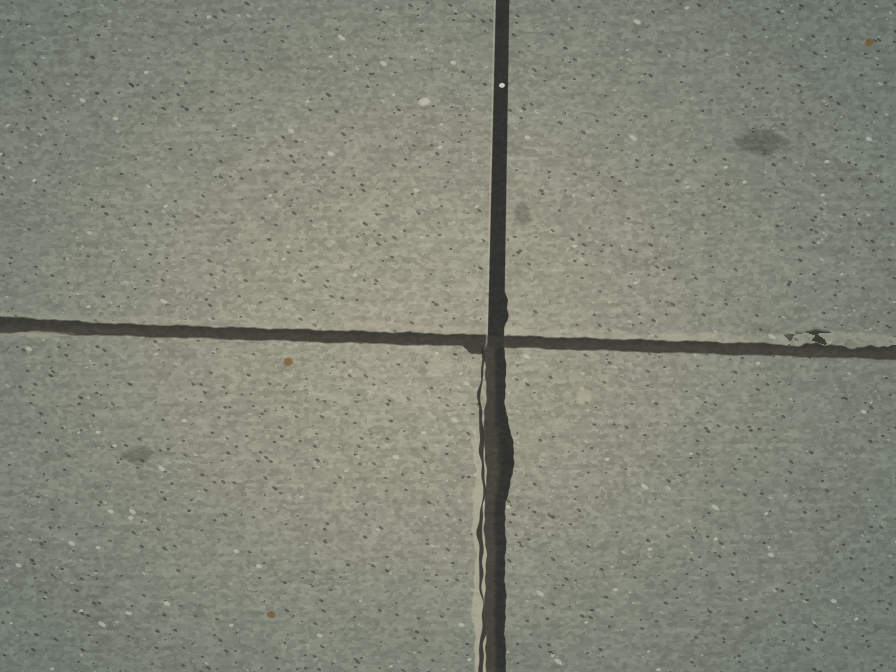
This texture is drawn by a WebGL 2 fragment shader. Its source:

```glsl
#version 300 es
precision highp float;
uniform vec2 u_resolution;
out vec4 fragColor;

const vec3 SLAB_EDGE = vec3(0.385, 0.425, 0.400);
const vec3 SLAB_GLOW = vec3(0.615, 0.605, 0.535);
const vec3 JOINT_DARK = vec3(0.175, 0.180, 0.170);
const vec3 JOINT_DUST = vec3(0.275, 0.270, 0.240);
const vec3 CHIP_PALE = vec3(0.690, 0.680, 0.590);
const vec3 FLECK_WHITE = vec3(0.800, 0.800, 0.740);
const vec3 RUST = vec3(0.430, 0.310, 0.130);
const vec2 GLOW_AT = vec2(0.62, 0.50);
const float GLOW_FALLOFF = 3.0;
const float CROSS_X = 0.737;
const float GRAIN = 0.12;
const float STREAK = 0.035;

vec2 hash2(vec2 c) {
    vec3 q = fract(c.xyx * vec3(0.1031, 0.1030, 0.0973));
    q += dot(q, q.yzx + 33.33);
    return fract((q.xx + q.yz) * q.zy);
}

// Cellular noise: nearest distance and the random value of that cell
vec2 cells(vec2 q) {
    vec2 base = floor(q), best = vec2(9.0, 0.0);
    for (int j = -1; j <= 1; j++)
    for (int i = -1; i <= 1; i++) {
        vec2 k = base + vec2(i, j), h = hash2(k);
        float d = length(q - k - h);
        if (d < best.x) best = vec2(d, hash2(k + 71.0).x);
    }
    return best;
}

// Scattered irregular dots, one candidate per cell
float dots(vec2 p, float count, float density, float size, float seed) {
    vec2 q = p * count, base = floor(q);
    float hit = 0.0;
    for (int j = -1; j <= 1; j++)
    for (int i = -1; i <= 1; i++) {
        vec2 k = base + vec2(i, j) + seed, g = hash2(k + 57.0);
        vec2 d = q + seed - k - hash2(k);
        d.y += d.x * (g.y - 0.5);
        float r = size * mix(0.4, 1.0, g.y);
        hit = max(hit, step(g.x, density) * (1.0 - smoothstep(r * 0.5, r, length(d * vec2(0.8, 1.2)))));
    }
    return hit;
}

float wobble(float t) {
    return 0.5 * sin(t * 37.0) + 0.3 * sin(t * 83.0 + 1.3) + 0.2 * sin(t * 191.0 + 2.1);
}

float band(float x, float lo, float hi, float soft) {
    return smoothstep(lo - soft, lo + soft, x) * (1.0 - smoothstep(hi - soft, hi + soft, x));
}

float blot(vec2 p, vec2 at, vec2 radius) {
    vec2 d = (p - at) / radius;
    float ragged = 0.2 * wobble(p.x * 3.0 + p.y * 5.0);
    return 1.0 - smoothstep(0.55, 1.1, length(d) + ragged);
}

void main() {
    vec2 p = gl_FragCoord.xy / u_resolution.y;
    float soft = max(0.0012, 0.7 / u_resolution.y);

    // Slab light, grain and broom streaks
    vec2 away = (p - GLOW_AT) * vec2(0.85, 1.0);
    vec3 color = mix(SLAB_EDGE, SLAB_GLOW, exp(-dot(away, away) * GLOW_FALLOFF));
    vec2 fine = cells(p * vec2(150.0, 210.0));
    vec2 coarse = cells(p * vec2(60.0, 95.0) + 13.0);
    float streak = cells(p * vec2(22.0, 210.0) + 5.0).y - 0.5;
    streak += 0.3 * sin(p.y * 420.0 + 2.0 * sin(p.x * 9.0));
    float tone = GRAIN * (fine.y - 0.5) + 0.4 * GRAIN * (coarse.y - 0.5) + STREAK * streak;
    color *= 1.0 + 1.2 * tone + 0.012 * wobble(p.x * 0.4 + p.y * 0.7);

    // Pits, flecks and stains
    color *= 1.0 - 0.30 * dots(p, 62.0, 0.28, 0.23, 3.0);
    color *= 1.0 - 0.35 * dots(p, 24.0, 0.13, 0.10, 19.0);
    float spall = blot(p, vec2(0.685, 0.33), vec2(0.075, 0.18));
    color = mix(color, FLECK_WHITE, 0.55 * dots(p, 34.0, 0.07 + 0.30 * spall, 0.20, 31.0));
    color = mix(color, FLECK_WHITE, 0.35 * dots(p, 75.0, 0.07 + 0.15 * spall, 0.26, 47.0));
    color = mix(color, CHIP_PALE, 0.7 * blot(p, vec2(0.868, 0.409), vec2(0.014, 0.013)));
    color = mix(color, FLECK_WHITE, 0.6 * blot(p, vec2(0.632, 0.849), vec2(0.010, 0.007)));
    color *= 1.0 - 0.19 * blot(p, vec2(1.132, 0.788), vec2(0.046, 0.022));
    color *= 1.0 - 0.17 * blot(p, vec2(0.205, 0.322), vec2(0.027, 0.014));
    color *= 1.0 - 0.15 * blot(p, vec2(0.778, 0.681), vec2(0.014, 0.020));
    float rust = blot(p, vec2(0.429, 0.462), vec2(0.009, 0.008));
    rust = max(rust, blot(p, vec2(1.293, 0.936), vec2(0.008, 0.007)));
    rust = max(rust, blot(p, vec2(0.403, 0.085), vec2(0.007, 0.006)));
    color = mix(color, RUST, 0.65 * rust);

    // Level joint with its crumbled upper lip
    float rise = p.y - (0.515 - 0.0305 * p.x);
    float rightSide = smoothstep(CROSS_X, CROSS_X + 0.03, p.x);
    float crumble = rightSide * smoothstep(1.10, 1.20, p.x);
    float lip = band(rise, 0.006, 0.020 + 0.008 * crumble + 0.004 * wobble(p.x), 0.003);
    color = mix(color, CHIP_PALE, lip * (0.22 + 0.35 * rightSide * coarse.y));
    color *= 1.0 - 0.6 * lip * crumble * smoothstep(0.55, 0.75, coarse.y);
    float leftEnd = 1.0 - smoothstep(0.0, 0.20, p.x);
    float top = 0.0085 + 0.005 * leftEnd + 0.0015 * wobble(p.x * 2.0) + 0.004 * crumble * wobble(p.x * 1.7);
    float corner = 0.010 * band(p.x, 0.695, 0.722, 0.008);
    float level = band(rise, -0.0095 - corner + 0.0015 * wobble(p.x * 1.4 + 2.0), top, soft * 1.5);
    vec3 levelColor = mix(JOINT_DUST, JOINT_DARK, 0.4 * smoothstep(-0.004, 0.009, rise)) * (1.0 + tone);
    color = mix(color, levelColor, level);
    float stones = blot(p, vec2(0.055, 0.503), vec2(0.050, 0.005));
    color = mix(color, CHIP_PALE * 0.9, 0.65 * stones * smoothstep(0.2, 0.5, coarse.y));

    // Broken pale edge and crack beside the lower upright joint
    float below = 1.0 - smoothstep(0.475, 0.490, p.y);
    float broken = 1.0 - smoothstep(0.32, 0.39, p.y);
    float jag = wobble(p.y * 1.3);
    color = mix(color, CHIP_PALE, 0.75 * broken * band(p.x, 0.705 + 0.005 * jag, 0.726, 0.002));
    float crackX = 0.717 + 0.005 * wobble(p.y * 0.8 + 1.0);
    float crackWidth = 0.0025 + 0.002 * wobble(p.y * 1.1);
    color = mix(color, JOINT_DARK, 0.85 * below * band(p.x, crackX - crackWidth, crackX + crackWidth, soft));

    // Upright joint, lit along its upper left rim
    float left = mix(0.726 + 0.024 * (p.y - 0.5), 0.722 + 0.003 * jag, below);
    float bulge = 0.014 * exp(-pow((p.y - 0.32) / 0.045, 2.0));
    float right = mix(0.750 + 0.016 * (p.y - 0.5), 0.752 + bulge + 0.002 * wobble(p.y * 2.0), below);
    right += 0.005 * band(p.y, 0.515, 0.560, 0.008) * (0.6 + jag);
    color = mix(color, CHIP_PALE, 0.5 * (1.0 - below) * band(p.x, left - 0.003, left, soft));
    float across = (p.x - left) / (right - left);
    float dust = below * (1.0 - smoothstep(0.25, 0.65, across)) + 0.3 * level;
    vec3 uprightColor = mix(JOINT_DARK, JOINT_DUST, clamp(dust + 0.25, 0.0, 1.0)) * (1.0 + tone);
    color = mix(color, uprightColor, band(p.x, left, right, soft));
    color = mix(color, FLECK_WHITE, blot(p, vec2(0.747, 0.873), vec2(0.005, 0.004)));

    fragColor = vec4(clamp(color, 0.0, 1.0), 1.0);
}
```
